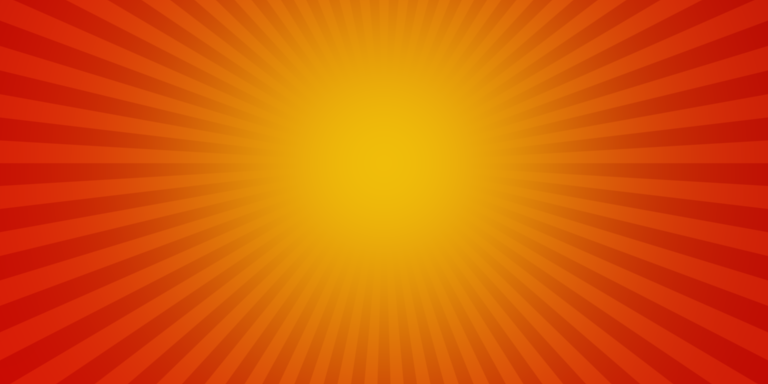
Write a Shadertoy shader that draws this background.

```glsl
// A warm sunburst: a golden glow fades through orange into red, crossed by
// evenly spaced rays that are symmetric left to right. Gaussian falloffs
// shape the glow; the cosine of the polar angle gives the ray edges.

const float RAY_COUNT = 53.0;

// Base colour at a distance from the sun, in canvas heights.
vec3 glowColor(float radius) {
    float r2 = radius * radius;
    float wide = exp(-r2 / 0.385);
    float core = exp(-r2 / 0.20);
    return vec3(0.82 + 0.12 * core, 0.05 + 0.69 * wide, 0.02 + 0.02 * wide);
}

// 1 inside a light ray, 0 inside a dark one, with a softened edge.
float rayMask(vec2 p, float softness) {
    float angle = atan(p.x, p.y);
    float edgeDistance = cos(RAY_COUNT * angle) * length(p) / RAY_COUNT;
    return smoothstep(-softness, softness, edgeDistance);
}

void mainImage(out vec4 fragColor, in vec2 fragCoord) {
    vec2 uv = fragCoord / iResolution.xy;
    float aspect = iResolution.x / iResolution.y;
    vec2 p = (uv - vec2(0.5, 0.575)) * vec2(aspect, 1.0);
    float radius = length(p);

    vec3 color = glowColor(radius);

    // Rays emerge from the glow and strengthen outwards.
    float softness = max(1.0 / iResolution.y, 0.0025);
    float ray = rayMask(p, softness) - 0.5;
    color += ray * smoothstep(0.2, 0.75, radius) * vec3(0.065, 0.065, 0.015);

    // Slight shade towards the right edge and the upper corners.
    color.r -= 0.03 * smoothstep(0.65, 1.0, uv.x);
    color *= 1.0 - 0.05 * smoothstep(0.85, 1.2, radius) * uv.y;

    fragColor = vec4(clamp(color, 0.0, 1.0), 1.0);
}
```
